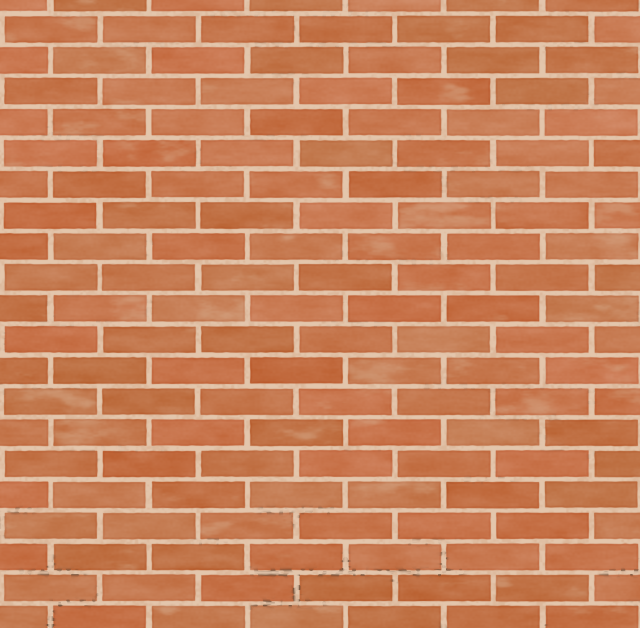
This texture is drawn by a WebGL 2 fragment shader. Its source:

```glsl
#version 300 es
precision highp float;

uniform vec2 u_resolution;
out vec4 fragColor;

// Lengths are fractions of the canvas width.
const vec2 PITCH = vec2(0.1537, 0.0485);
const vec2 JOINT = vec2(0.0084, 0.0070);
const vec2 ORIGIN = vec2(0.0022, 0.0384);

const vec3 CLAY_DEEP = vec3(0.745, 0.405, 0.225);
const vec3 CLAY_PALE = vec3(0.805, 0.530, 0.385);
const vec3 MORTAR_LIGHT = vec3(0.89, 0.775, 0.675);
const vec3 MORTAR_TAN = vec3(0.845, 0.69, 0.57);
const vec3 GRIME = vec3(0.38, 0.27, 0.19);

float hash(vec2 p) {
    vec3 q = fract(vec3(p.xyx) * 0.1031);
    q += dot(q, q.yzx + 33.33);
    return fract((q.x + q.y) * q.z);
}

float noise(vec2 p) {
    vec2 cell = floor(p);
    vec2 f = fract(p);
    f = f * f * (3.0 - 2.0 * f);
    float low = mix(hash(cell), hash(cell + vec2(1, 0)), f.x);
    float high = mix(hash(cell + vec2(0, 1)), hash(cell + vec2(1, 1)), f.x);
    return mix(low, high, f.y);
}

float fbm(vec2 p) {
    float sum = 0.0;
    float gain = 0.533;
    for (int i = 0; i < 4; i++) {
        sum += gain * noise(p);
        p = p * 2.03 + 17.3;
        gain *= 0.5;
    }
    return sum;
}

float roundedBox(vec2 p, vec2 halfSize, float radius) {
    vec2 q = abs(p) - halfSize + radius;
    return length(max(q, 0.0)) + min(max(q.x, q.y), 0.0) - radius;
}

// Running bond: returns the brick index, and its local position in "local".
vec2 brickCell(vec2 p, out vec2 local) {
    vec2 g = (p - ORIGIN) / PITCH;
    float row = floor(g.y);
    g.x += 0.5 * mod(row, 2.0);
    vec2 id = vec2(floor(g.x), row);
    local = (g - id - 0.5) * PITCH;
    return id;
}

// Signed distance to a brick of slightly uneven size and outline.
float brickDistance(vec2 local, vec2 id, vec2 p) {
    vec2 shift = (vec2(hash(id + 3.1), hash(id + 8.7)) - 0.5) * vec2(0.0018, 0.0010);
    vec2 halfSize = 0.5 * (PITCH - JOINT) - 0.0005 * hash(id + 21.0);
    float wobble = (noise(p * 130.0) - 0.5) * 0.0009;
    return roundedBox(local - shift, halfSize, 0.0014) + wobble;
}

vec3 brickColor(vec2 p, vec2 id, float d) {
    vec2 q = p + id * vec2(0.37, 0.71);
    float tone = hash(id + 40.0) - 0.5;
    float cloud = fbm(q * vec2(22.0, 55.0)) - 0.5;
    float streak = noise(q * vec2(35.0, 260.0)) - 0.5;
    float grain = noise(p * 250.0) - 0.5;
    float fade = 0.17 * (p.y - 0.5) + 0.12 * (p.x - 0.5);
    float t = 0.46 + 0.50 * tone + 0.85 * cloud + 0.13 * streak + 0.12 * grain + fade;
    vec3 color = mix(CLAY_DEEP, CLAY_PALE, clamp(t, -0.25, 1.2));

    // Firing tint per brick, from ochre to red.
    color += (hash(id + 61.0) - 0.5) * vec3(0.025, -0.022, -0.012);

    // Chalky bloom on some bricks, and a thin reddish rim.
    float bloom = smoothstep(0.55, 0.85, fbm(q * vec2(16.0, 40.0) + 5.0));
    color = mix(color, MORTAR_TAN, 0.45 * bloom * step(0.6, hash(id + 77.0)));
    float rim = smoothstep(-0.0045, -0.0015, d);
    return color + rim * vec3(-0.015, -0.035, -0.035);
}

vec3 mortarColor(vec2 p, float d) {
    float stain = 0.65 * fbm(p * 45.0) + 0.35 * noise(p * 220.0);
    float edge = 1.0 - smoothstep(0.0, 0.0025, d);
    float t = smoothstep(0.42, 0.78, stain) * 0.65 + 0.3 * edge;
    return mix(MORTAR_LIGHT, MORTAR_TAN, clamp(t, 0.0, 1.0));
}

// Dark specks gathered at the joints, mostly low on the wall.
float grimeAmount(vec2 p, float d) {
    float area = smoothstep(0.60, 0.80, noise(p * vec2(9.0, 22.0) + 4.0));
    float specks = smoothstep(0.52, 0.78, noise(p * vec2(150.0, 230.0)));
    float low = mix(0.8, 0.15, smoothstep(0.05, 0.30, p.y));
    return area * specks * low * exp(-abs(d) / 0.0018);
}

void main() {
    vec2 p = gl_FragCoord.xy / u_resolution.x;
    vec2 local;
    vec2 id = brickCell(p, local);
    float d = brickDistance(local, id, p);
    float softness = max(0.0011, 0.8 / u_resolution.x);

    float mortar = smoothstep(-softness, softness, d);
    vec3 color = mix(brickColor(p, id, d), mortarColor(p, d), mortar);
    color = mix(color, GRIME, grimeAmount(p, d));
    fragColor = vec4(color, 1.0);
}
```
